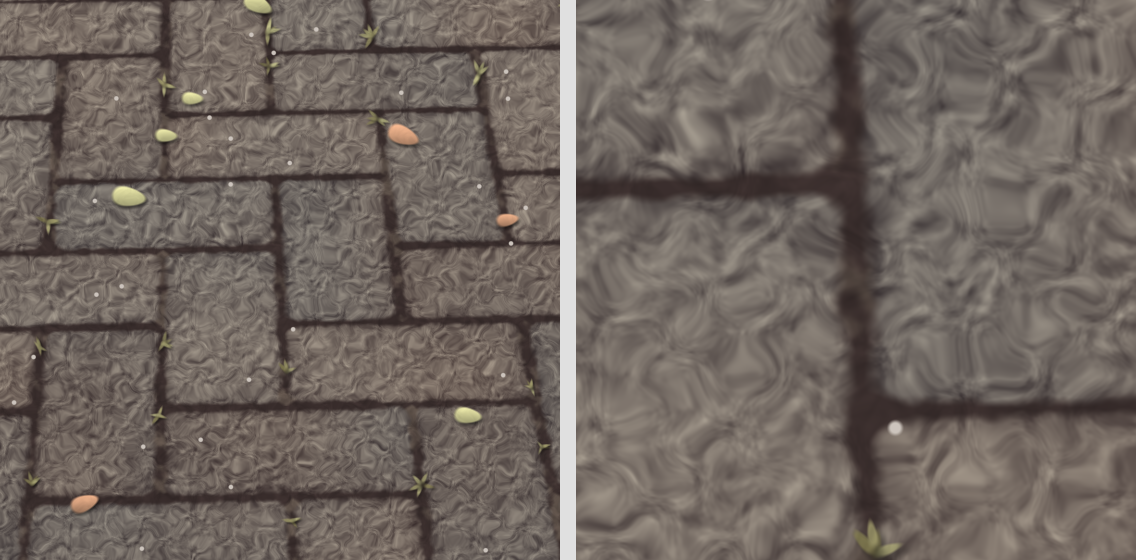
Left: the whole. Right: its middle third, enlarged.
Write a Shadertoy shader that draws this texture.

```glsl
// Worn herringbone paving seen in perspective, with weeds and fallen petals.
// A projective map turns the canvas into paving cells; each cell finds its
// 2x1 brick, and warped noise adds grain, stains and ragged joints.

#define GAP 0.045            // half joint width, in cells
#define ROUNDING 0.09        // brick corner radius, in cells
#define GRAIN_SCALE 88.0
#define GRAIN_STRENGTH 1.15
#define SPROUT_CHANCE 0.62
#define PETAL_COUNT 8
#define STONE_DARK vec3(0.31, 0.27, 0.26)
#define STONE_LIGHT vec3(0.59, 0.55, 0.505)
#define JOINT_DARK vec3(0.22, 0.175, 0.17)
#define SOIL vec3(0.41, 0.36, 0.32)
#define PALE_GREEN vec3(0.78, 0.77, 0.56)
#define PETAL_ORANGE vec3(0.80, 0.60, 0.47)

// Perspective of the paving; canvas y points down here
const vec2 ORIGIN = vec2(0.491, 0.318);
const vec2 COLUMN = vec2(0.198, -0.0039);
const vec2 ROW = vec2(-0.013, 0.108);
const float DEPTH = -0.0385;

vec2 toPaving(vec2 p) { return inverse(mat2(COLUMN, ROW - DEPTH * p)) * (p - ORIGIN); }
vec2 toCanvas(vec2 c) { return (ORIGIN + COLUMN * c.x + ROW * c.y) / (1.0 + DEPTH * c.y); }

float hash(vec2 p) { return fract(sin(dot(p, vec2(127.1, 311.7))) * 43758.5453); }

float noise(vec2 p) {
    vec2 i = floor(p), f = fract(p);
    f = f * f * (3.0 - 2.0 * f);
    return mix(mix(hash(i), hash(i + vec2(1, 0)), f.x),
               mix(hash(i + vec2(0, 1)), hash(i + vec2(1, 1)), f.x), f.y);
}

float fbm(vec2 p) {
    float sum = 0.0, amp = 0.5;
    for (int i = 0; i < 3; i++) {
        sum += amp * noise(p);
        p = mat2(1.6, 1.2, -1.2, 1.6) * p + 7.3;
        amp *= 0.5;
    }
    return sum / 0.875;
}

// Position of the cell in the four-step herringbone: 0,1 upright; 2,3 flat
float brickPart(vec2 cell) { return mod(cell.x + cell.y, 4.0); }

// Approximate distance to a tapered oval
float oval(vec2 d, float angle, vec2 size) {
    float c = cos(angle), s = sin(angle);
    d = mat2(c, -s, s, c) * d / size;
    d.y *= 1.0 + 0.3 * d.x;
    return (length(d) - 1.0) * size.y;
}

float cover(float dist, float soft) { return 1.0 - smoothstep(-soft, soft, dist); }

void mainImage(out vec4 fragColor, in vec2 fragCoord) {
    vec2 p = fragCoord / iResolution.xy;
    p.y = 1.0 - p.y;
    float px = 0.8 / iResolution.y;
    vec2 paving = toPaving(p);
    vec2 cell = floor(paving);

    // Brick that owns this cell
    float part = brickPart(cell);
    bool flatBrick = part > 1.5;
    vec2 center = cell + (flatBrick ? vec2(3.0 - part, 0.5) : vec2(0.5, 1.0 - part));
    vec2 halfSize = flatBrick ? vec2(1.0, 0.5) : vec2(0.5, 1.0);
    vec2 q = abs(paving - center) - halfSize + GAP + ROUNDING;
    float edge = length(max(q, 0.0)) + min(max(q.x, q.y), 0.0) - ROUNDING;
    edge += 0.055 * (fbm(p * 60.0) - 0.5) + 0.03 * (noise(p * 14.0) - 0.5);

    // Stone: embossed curly grain, stains and a tone per brick
    vec2 g = p * GRAIN_SCALE + 2.2 * vec2(noise(p * 45.0), noise(p * 45.0 + 31.0));
    float grain = fbm(g);
    float relief = grain - fbm(g + vec2(0.45, 0.6));
    float stain = fbm(p * 7.0 + 11.0) - 0.5;
    float tone = 0.53 + GRAIN_STRENGTH * (0.55 * (grain - 0.5) + 0.6 * relief)
               + 0.14 * (hash(center) - 0.5) + 0.3 * stain + 0.2 * (0.5 - p.y);
    tone -= 0.22 * smoothstep(-0.10, 0.0, edge);
    vec3 color = mix(STONE_DARK, STONE_LIGHT, tone);
    float hue = noise(center * 3.7 + p * 4.0) - 0.5;
    color += hue * vec3(0.025, -0.005, -0.02);

    // Joints: dark cracks, with upright ones partly filled by soil
    float upright = smoothstep(-0.03, 0.03, q.x - q.y);
    float fill = upright * smoothstep(0.45, 0.75, fbm(p * 38.0 + 5.0));
    vec3 joint = mix(JOINT_DARK, SOIL, 0.75 * fill) * (0.8 + 0.4 * grain);
    color = mix(color, joint, smoothstep(-0.025, 0.03, edge));

    // Rare pale chips
    vec2 chipCell = floor(p * 26.0);
    vec2 chip = (chipCell + 0.25 + 0.5 * vec2(hash(chipCell), hash(chipCell + 9.0))) / 26.0;
    float chipSize = step(0.96, hash(chipCell + 3.0)) * 0.004;
    color = mix(color, vec3(0.80, 0.77, 0.74), step(0.001, chipSize) * cover(length(p - chip) - chipSize, 0.0015));

    // Sprouts rooted along upright joints
    for (int k = 0; k < 9; k++) {
        vec2 c = cell + vec2(k % 3 - 1, k / 3 - 1);
        if (brickPart(c) > 2.5 || hash(c + 17.0) > SPROUT_CHANCE) continue;
        vec2 root = toCanvas(c + vec2(0.05 * (hash(c + 2.0) - 0.5), hash(c + 5.0)));
        float size = mix(0.006, 0.013, hash(c + 8.0));
        for (int j = 0; j < 5; j++) {
            vec2 seed = c + float(j) * 3.1;
            float angle = 6.283 * hash(seed + 1.0);
            vec2 d = p - root - vec2(cos(angle), sin(angle)) * size * (0.5 + 0.7 * hash(seed));
            float leaf = oval(d, angle, size * vec2(0.75, 0.27));
            vec3 tint = mix(vec3(0.49, 0.46, 0.30), PALE_GREEN, hash(seed + 4.0));
            color *= 1.0 - 0.25 * cover(oval(d - 0.003, angle, size * vec2(0.8, 0.32)), 0.003);
            color = mix(color, tint * (0.75 + 0.4 * grain), 0.85 * cover(leaf, px + 0.0006));
        }
    }

    // Fallen petals with a soft shadow and a lit upper side
    for (int i = 0; i < PETAL_COUNT; i++) {
        vec2 seed = vec2(float(i), 4.7);
        vec2 d = p - vec2(hash(seed), hash(seed + 1.3));
        float angle = 1.2 * (hash(seed + 2.1) - 0.5);
        vec2 size = mix(0.017, 0.030, hash(seed + 3.9)) * vec2(1.0, 0.55);
        vec3 tint = mix(PETAL_ORANGE, PALE_GREEN, step(0.55, hash(seed + 5.2)));
        color *= 1.0 - 0.45 * cover(oval(d - vec2(0.002, 0.005), angle, size), 0.004);
        tint *= 1.0 - 0.2 * d.y / size.y + 0.15 * (grain - 0.5);
        color = mix(color, tint, cover(oval(d, angle, size), px + 0.0008));
    }
    fragColor = vec4(clamp(color, 0.0, 1.0), 1.0);
}
```
